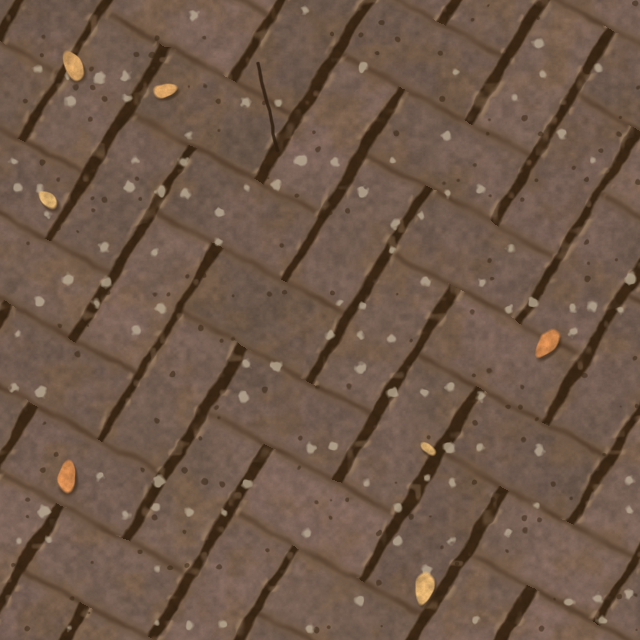
Write a three.js fragment shader that draws this texture.

```glsl
// Weathered brick paving in a tilted herringbone of 2:1 bricks, with deep joints
// one way and faint seams the other. A skewed unit grid picks each brick from
// mod(i - j, 4); noise adds wear, and hashed cells scatter grit and leaves.

varying vec2 vUv;

// Layout: one brick width along each grid axis, in canvas units
const vec2 ORIGIN = vec2(0.341, 0.616);
const vec2 AXIS_A = vec2(0.1022, -0.0553);
const vec2 AXIS_B = vec2(-0.0618, -0.1009);

// Widths in brick units
const float JOINT_HALF = 0.062;
const float SEAM_HALF = 0.035;
const float RIM_WIDTH = 0.10;
const float WOBBLE = 0.045;

// Litter: cells across the canvas and share of cells filled
const float GRIT_CELLS = 22.0;
const float GRIT_SHARE = 0.24;
const float PIT_CELLS = 40.0;
const float PIT_SHARE = 0.10;
const float LEAF_CELLS = 5.0;
const float LEAF_SHARE = 0.36;
const vec2 TWIG_START = vec2(0.402, 0.90);
const vec2 TWIG_END = vec2(0.434, 0.765);

const vec3 BRICK_DARK = vec3(0.41, 0.335, 0.285);
const vec3 BRICK_ROSY = vec3(0.48, 0.385, 0.345);
const vec3 DIRT = vec3(0.46, 0.36, 0.27);
const vec3 SEAM = vec3(0.34, 0.25, 0.18);
const vec3 JOINT = vec3(0.22, 0.145, 0.075);
const vec3 SAND = vec3(0.62, 0.51, 0.39);
const vec3 GRIT = vec3(0.72, 0.66, 0.57);
const vec3 LEAF_ORANGE = vec3(0.76, 0.44, 0.24);
const vec3 LEAF_PALE = vec3(0.85, 0.70, 0.45);

float hash(vec2 p) {
  return fract(sin(dot(p, vec2(127.1, 311.7))) * 43758.5);
}

float noise(vec2 p) {
  vec2 i = floor(p), f = fract(p);
  f = f * f * (3.0 - 2.0 * f);
  return mix(mix(hash(i), hash(i + vec2(1.0, 0.0)), f.x),
             mix(hash(i + vec2(0.0, 1.0)), hash(i + vec2(1.0, 1.0)), f.x), f.y);
}

float fbm(vec2 p) {
  float sum = 0.0, amp = 0.5;
  for (int i = 0; i < 4; i++) {
    sum += amp * noise(p);
    p = p * 2.03 + 17.3;
    amp *= 0.5;
  }
  return sum / 0.9375;
}

// Coordinates of a point in the skewed brick grid
vec2 toGrid(vec2 uv) {
  vec2 d = uv - ORIGIN;
  float det = AXIS_A.x * AXIS_B.y - AXIS_A.y * AXIS_B.x;
  return vec2(d.x * AXIS_B.y - d.y * AXIS_B.x, AXIS_A.x * d.y - AXIS_A.y * d.x) / det;
}

// Small irregular dots, at most one per cell
float specks(vec2 uv, float cells, float share) {
  vec2 p = uv * cells, id = floor(p);
  vec2 center = 0.3 + 0.4 * vec2(hash(id + 3.1), hash(id + 8.7));
  float radius = mix(0.08, 0.19, hash(id + 5.3));
  float d = length(fract(p) - center) + 0.12 * (noise(uv * 170.0) - 0.5);
  return step(hash(id + 1.9), share) * (1.0 - smoothstep(radius - 0.06, radius + 0.06, d));
}

// Signed distance to a tapered leaf, in leaf cells
float leafShape(vec2 p, float angle, float size) {
  float c = cos(angle), s = sin(angle);
  p = vec2(c * p.x + s * p.y, c * p.y - s * p.x);
  return length(vec2(p.x, p.y * (1.8 + 3.5 * p.x))) - size;
}

float segment(vec2 p, vec2 a, vec2 b) {
  vec2 ab = b - a;
  return length(p - a - ab * clamp(dot(p - a, ab) / dot(ab, ab), 0.0, 1.0));
}

void main() {
  // Herringbone: kinds 0, 1 lie along A; kinds 2, 3 along B
  vec2 wobble = vec2(fbm(vUv * 28.0), fbm(vUv * 28.0 + 41.0)) - 0.5;
  vec2 grid = toGrid(vUv) + WOBBLE * 2.0 * wobble;
  vec2 cell = floor(grid);
  float kind = mod(cell.x - cell.y, 4.0);
  bool alongA = kind < 1.5;
  vec2 offset = alongA ? vec2(step(0.5, kind), 0.0) : vec2(0.0, step(kind, 2.5));
  vec2 size = alongA ? vec2(2.0, 1.0) : vec2(1.0, 2.0);
  vec2 local = fract(grid) + offset;
  vec2 edge = min(local, size - local);
  vec2 id = cell - offset;

  // Brick face: tone per brick, stains and grain
  float stain = fbm(vUv * 13.0 + 5.0);
  float grain = fbm(vUv * 95.0);
  float tone = 0.6 * hash(id) + 1.3 * (stain - 0.5) + 0.2;
  vec3 color = mix(BRICK_DARK, BRICK_ROSY, clamp(tone, 0.0, 1.0));
  color = mix(color, DIRT, 0.65 * smoothstep(0.45, 0.75, fbm(vUv * 24.0 + 70.0)));
  color *= 0.96 + 0.08 * hash(id + 31.0) + 0.30 * (grain - 0.5);

  // Dirt along the rims, then the faint seams and the deep joints
  float crumbs = noise(vUv * 75.0 + 9.0);
  float rim = 1.0 - smoothstep(0.03, RIM_WIDTH + 0.07, min(edge.x, edge.y));
  color = mix(color, DIRT * 0.95, 0.6 * rim);
  float seam = 1.0 - smoothstep(0.0, SEAM_HALF * 2.0, edge.y);
  color = mix(color, SEAM, seam * (0.4 + 0.6 * noise(vUv * 30.0)));
  float jointHalf = JOINT_HALF * (0.6 + 0.8 * noise(grid * 1.3 + 4.0));
  float lip = smoothstep(jointHalf, jointHalf + 0.03, edge.x)
            * (1.0 - smoothstep(jointHalf + 0.03, jointHalf + RIM_WIDTH, edge.x));
  color = mix(color, SAND, 0.7 * lip * smoothstep(0.5, 0.9, crumbs));
  float joint = 1.0 - smoothstep(jointHalf - 0.02, jointHalf + 0.025, edge.x);
  vec3 fill = mix(JOINT, DIRT, 0.6 * smoothstep(0.62, 0.95, crumbs));
  color = mix(color, fill * (0.85 + 0.3 * grain), joint);

  // Pits and grit
  color = mix(color, JOINT, 0.55 * specks(vUv + 0.37, PIT_CELLS, PIT_SHARE));
  color = mix(color, GRIT, 0.8 * specks(vUv, GRIT_CELLS, GRIT_SHARE));

  // Twig
  float twig = segment(vUv + 0.006 * wobble, TWIG_START, TWIG_END);
  color = mix(color, JOINT * 0.8, 0.85 * (1.0 - smoothstep(0.001, 0.004, twig)));

  // Fallen leaves with a short shadow
  vec2 leafPos = vUv * LEAF_CELLS, leafId = floor(leafPos);
  vec2 p = fract(leafPos) - 0.25 - 0.5 * vec2(hash(leafId + 2.3), hash(leafId + 6.1));
  float angle = 6.283 * hash(leafId + 4.7);
  float leafSize = mix(0.06, 0.125, hash(leafId + 9.2));
  float present = step(hash(leafId + 12.4), LEAF_SHARE);
  float shadow = leafShape(p + vec2(-0.015, 0.025), angle, leafSize);
  float leaf = leafShape(p, angle, leafSize) + 0.03 * (crumbs - 0.5);
  vec3 leafColor = mix(LEAF_ORANGE, LEAF_PALE, hash(leafId + 15.8)) * (0.75 + 0.5 * grain);
  color = mix(color, JOINT, 0.6 * present * (1.0 - smoothstep(-0.02, 0.03, shadow)));
  color = mix(color, leafColor, present * (1.0 - smoothstep(-0.015, 0.015, leaf)));

  gl_FragColor = vec4(color, 1.0);
}
```
